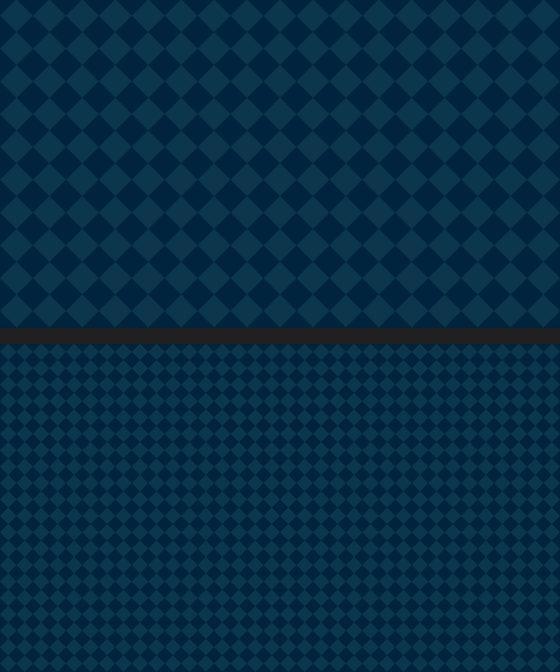
Top: one tile. Bottom: repeated 2 by 2.
Give the GLSL for this pattern, as a Shadertoy shader.

```glsl
// Harlequin check of pale blue diamonds touching corner to corner on dark navy.
// Each of 17 x 10 cells holds one diamond, cut out by the taxicab distance
// from the cell centre; whole cell counts make the edges wrap.

// Signed taxicab distance, in cells, to the diamond that fills a cell
float diamond(vec2 cell) {
    vec2 fromCentre = abs(fract(cell) - 0.5);
    return fromCentre.x + fromCentre.y - 0.5;
}

void mainImage(out vec4 fragColor, in vec2 fragCoord) {
    vec2 repeats = vec2(17.0, 10.0);
    vec2 cell = fragCoord / iResolution.xy * repeats - vec2(0.0, 0.02);

    // Edge softness of about one pixel, measured in cells
    float soft = length(repeats / iResolution.xy) * 0.6;
    float pale = 1.0 - smoothstep(-soft, soft, diamond(cell));

    vec3 navy = vec3(0.0, 0.143, 0.238);
    vec3 slateBlue = vec3(0.047, 0.21, 0.298);
    fragColor = vec4(mix(navy, slateBlue, pale), 1.0);
}
```
